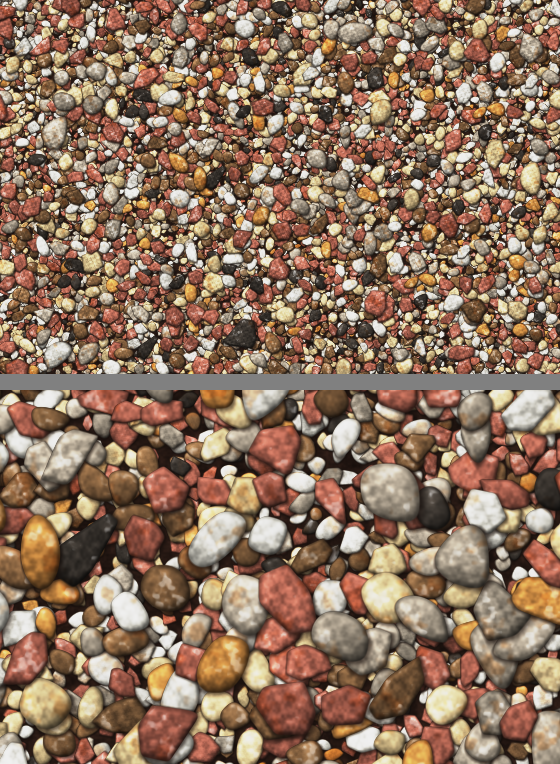
Top, the full canvas; bottom, a detail of the centre.
This texture is drawn by a Shadertoy shader. Its source:

```glsl
const vec3 GAP = vec3(0.15, 0.10, 0.08);
const vec3 WET_BLACK = vec3(0.24, 0.22, 0.20);
const vec3 UMBER = vec3(0.47, 0.36, 0.25);
const vec3 RED_ROCK = vec3(0.62, 0.38, 0.32);
const vec3 OCHRE = vec3(0.76, 0.54, 0.29);
const vec3 TAN = vec3(0.82, 0.73, 0.55);
const vec3 GREY = vec3(0.63, 0.59, 0.53);
const vec3 QUARTZ = vec3(0.86, 0.85, 0.81);
const vec3 LIGHT = vec3(-0.38, 0.58, 0.72);

float hash(vec2 p) {
    return fract(sin(dot(p, vec2(127.1, 311.7))) * 43758.5453);
}

float noise(vec2 p) {
    vec2 i = floor(p), f = fract(p);
    f = f * f * (3.0 - 2.0 * f);
    return mix(mix(hash(i), hash(i + vec2(1, 0)), f.x),
               mix(hash(i + vec2(0, 1)), hash(i + vec2(1, 1)), f.x), f.y);
}

float grain(vec2 p) {
    return 0.5 * noise(p) + 0.3 * noise(p * 2.1 + 7.0) + 0.2 * noise(p * 4.3 + 19.0);
}

mat2 rotation(float a) {
    float c = cos(a), s = sin(a);
    return mat2(c, s, -s, c);
}

vec3 stoneColor(float pick, float tint) {
    vec3 c = QUARTZ;
    if (pick < 0.27) c = RED_ROCK;
    else if (pick < 0.32) c = WET_BLACK;
    else if (pick < 0.46) c = UMBER;
    else if (pick < 0.51) c = OCHRE;
    else if (pick < 0.66) c = TAN;
    else if (pick < 0.80) c = GREY;
    return c * (0.84 + 0.32 * tint);
}

// Soft polygon: xy is the outward slope, z is 1 on the rim
vec3 pebble(vec2 p, vec2 seed, float sharpness, float roughness) {
    float sum = 0.0;
    vec2 slope = vec2(0.0);
    for (int k = 0; k < 6; k++) {
        vec2 id = seed + float(k) * vec2(3.7, 1.9);
        float a = (float(k) + 0.7 * (hash(id) - 0.5)) * 1.0472;
        vec2 dir = vec2(cos(a), sin(a));
        float reach = 1.0 + roughness * (hash(id + 5.3) - 0.6);
        float w = max(dot(p, dir) / reach, 0.0001);
        float power = pow(w, sharpness);
        sum += power;
        slope += dir * power / w;
    }
    return vec3(slope / max(length(slope), 0.0001), pow(sum, 1.0 / sharpness));
}

vec3 shade(vec3 base, vec3 shape, vec2 uv, vec2 seed, float angular) {
    vec2 q = uv + seed * 0.37;
    float coarse = grain(q * 65.0);
    float fine = grain(q * 190.0);
    float bend = pow(min(shape.z, 1.0), mix(2.2, 4.0, angular));
    vec2 bump = vec2(fine, grain(q * 190.0 + 31.0)) - 0.5;
    vec3 normal = normalize(vec3(shape.xy * bend * 0.95 + bump * mix(0.6, 1.1, angular), 0.9));
    vec3 light = normalize(LIGHT);
    float diffuse = max(dot(normal, light), 0.0);
    // Mineral stains warm the body colour
    vec3 c = mix(base, base * vec3(0.92, 0.72, 0.52), 0.6 * smoothstep(0.5, 0.72, grain(q * 42.0 + 53.0)));
    c *= (0.47 + 0.78 * diffuse) * (0.76 + 0.52 * coarse);
    c *= 0.82 + 0.4 * fine;
    c *= 1.0 - 0.3 * smoothstep(0.78, 1.0, shape.z);
    // Wet film: a tight glint and broken sky reflections
    float glint = pow(max(dot(normal, normalize(light + vec3(0, 0, 1))), 0.0), 45.0);
    float sheen = smoothstep(0.53, 0.72, coarse) * smoothstep(1.0, 0.65, shape.z);
    float film = glint * 0.3 * smoothstep(0.35, 0.7, coarse) + sheen * 0.3;
    return mix(c, vec3(0.93, 0.94, 0.95), clamp(film, 0.0, 0.8));
}

// Paints one scattered layer over the colour below it
vec3 scatter(vec3 under, vec2 uv, float density, float share, float layer, float pixel) {
    vec2 g = uv * density;
    vec2 home = floor(g);
    for (int j = -1; j <= 1; j++)
    for (int i = -1; i <= 1; i++) {
        vec2 cell = home + vec2(i, j);
        vec2 seed = cell + layer * vec2(37.0, 71.0);
        if (hash(seed + 0.31) > share) continue;
        vec2 center = cell + 0.15 + 0.7 * vec2(hash(seed + 1.7), hash(seed + 2.9));
        vec2 offset = g - center;
        if (dot(offset, offset) > 1.3) continue;
        float pick = hash(seed + 4.1);
        float angular = pick < 0.27 ? 1.0 : step(0.7, hash(seed + 6.7));
        float size = mix(0.38, 0.58, hash(seed + 8.3));
        float stretch = mix(1.0, 1.32, hash(seed + 9.1));
        mat2 turn = rotation(6.2832 * hash(seed + 11.3));
        vec2 p = offset * turn / (size * vec2(stretch, 1.0 / stretch));
        vec3 shape = pebble(p, seed, mix(4.0, 15.0, angular), mix(0.32, 0.5, angular));
        shape.xy = turn * shape.xy;
        // Contact shadow falls to the lower right
        float side = 0.5 + 0.5 * dot(shape.xy, vec2(0.55, -0.83));
        float shadow = smoothstep(1.04 + 0.28 * side, 0.96, shape.z);
        under = mix(under, GAP * 0.6, shadow * 0.68);
        float blur = pixel * density / size;
        float cover = smoothstep(1.0 + blur, 1.0 - blur, shape.z);
        if (cover > 0.0) {
            vec3 base = stoneColor(pick, hash(seed + 13.9));
            under = mix(under, shade(base, shape, uv, seed, angular), cover);
        }
    }
    return under;
}

void mainImage(out vec4 fragColor, in vec2 fragCoord) {
    float pixel = 1.0 / iResolution.y;
    vec2 uv = fragCoord * pixel;
    vec3 c = GAP * (0.5 + grain(uv * 120.0));
    // Fine gravel first, large stones last
    c = scatter(c, uv, 62.0, 1.0, 1.0, pixel);
    c = scatter(c, uv, 42.0, 0.75, 2.0, pixel);
    c = scatter(c, uv, 30.0, 0.72, 3.0, pixel);
    c = scatter(c, uv, 22.0, 0.50, 4.0, pixel);
    c = scatter(c, uv, 14.5, 0.13, 5.0, pixel);
    c = mix(c, smoothstep(0.0, 1.0, c), 0.3) * 1.16;
    // Shoulder keeps wet highlights below pure white
    c = mix(c, 0.78 + 0.17 * (1.0 - exp((0.78 - c) / 0.17)), step(0.78, c));
    fragColor = vec4(clamp(c, 0.0, 1.0), 1.0);
}
```
